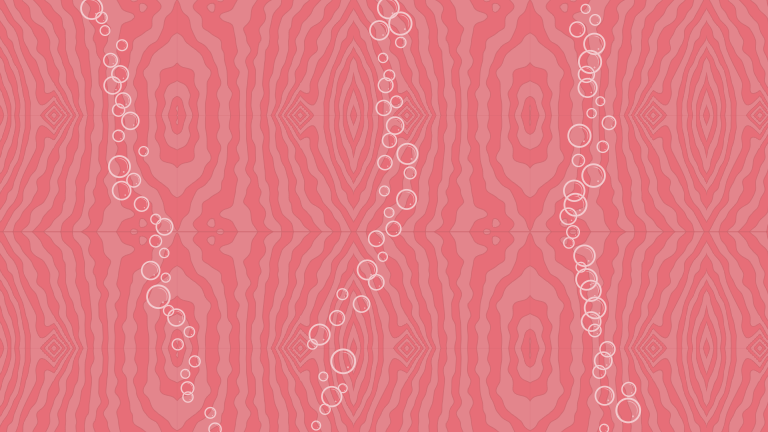
This pattern is drawn by a Shadertoy shader. Its source:

```glsl
// Colours
const vec3 PALE = vec3(0.89, 0.52, 0.55);
const vec3 DEEP = vec3(0.905, 0.43, 0.47);
const vec3 OUTLINE = vec3(0.80, 0.39, 0.42);
const vec3 BUBBLE = vec3(0.96, 0.82, 0.83);

// Mirrored tile, in canvas heights
const vec2 TILE_CENTRE = vec2(0.410, 0.267);
const vec2 HALF_TILE = vec2(0.4085, 0.2695);
const vec2 KNOT = vec2(0.285, 0.0);
const float RING_STEP = 0.0463;
const float FAN_STEP = 0.0299;
const float KNOT_STEP = 0.0185;
const float KNOT_SIZE = 0.056;
const float FAN_TILT = 15.0;
const float STRIPE_BIAS = 0.08;
const float LINE_WIDTH = 0.0022;

// Bubble strands: x of the three paths at even heights, top to bottom
const int BUBBLES = 33;
const int SPANS = 9;
const vec3 PATH[10] = vec3[10](
    vec3(0.21, 0.915, 1.365), vec3(0.25, 0.91, 1.36), vec3(0.29, 0.90, 1.36),
    vec3(0.30, 0.915, 1.385), vec3(0.31, 0.92, 1.345), vec3(0.375, 0.89, 1.31),
    vec3(0.37, 0.845, 1.375), vec3(0.425, 0.75, 1.37), vec3(0.44, 0.775, 1.435),
    vec3(0.49, 0.735, 1.415));
const float SPREAD = 0.042;
const float MIN_RADIUS = 0.010;
const float MAX_RADIUS = 0.028;

float hash(vec2 p) {
    vec3 h = fract(vec3(p.xyx) * 0.1031);
    h += dot(h, h.yzx + 33.33);
    return fract((h.x + h.y) * h.z);
}

float noise(vec2 p) {
    vec2 cell = floor(p), f = fract(p);
    f = f * f * (3.0 - 2.0 * f);
    return mix(mix(hash(cell), hash(cell + vec2(1, 0)), f.x),
               mix(hash(cell + vec2(0, 1)), hash(cell + vec2(1, 1)), f.x), f.y);
}

// Coverage of a shape from its signed distance
float cover(float dist) {
    return clamp(0.5 - dist * iResolution.y, 0.0, 1.0);
}

vec2 mirrorTile(vec2 p) {
    return abs(mod(p - TILE_CENTRE + HALF_TILE, 2.0 * HALF_TILE) - HALF_TILE);
}

// Stripe count: pointed rings, then a leaning fan with a knot in it
float stripePhase(vec2 q) {
    vec2 oval = q * vec2(1.0, 0.35);
    float rings = mix(length(oval), oval.x + oval.y, 0.5) / RING_STEP;
    float lean = FAN_TILT * smoothstep(0.09, 0.41, q.x) * q.y;
    float fan = 3.0 + (q.x - 0.139) / FAN_STEP - lean;
    float phase = mix(rings, fan, smoothstep(0.06, 0.18, q.x));
    float d = dot(abs(q - KNOT), vec2(1.0, 0.8));
    phase = mix(phase, 10.5 - d / KNOT_STEP, exp(-d * d / (KNOT_SIZE * KNOT_SIZE)));
    float wobble = 0.7 * noise(q * vec2(14.0, 9.0)) + 0.35 * noise(q * 40.0 + 7.0);
    return phase + wobble - 0.52;
}

vec3 zebra(vec2 p) {
    vec2 q = mirrorTile(p);
    float wave = cos(6.28319 * stripePhase(q)) - STRIPE_BIAS;
    float slope = max(length(vec2(dFdx(wave), dFdy(wave))), 1e-4);
    float edge = -wave / slope / iResolution.y;
    vec3 colour = mix(PALE, DEEP, cover(edge));
    colour = mix(colour, OUTLINE, 0.65 * cover(abs(edge) - 0.5 * LINE_WIDTH));

    // Hairlines where the mirrored tiles meet
    float seam = cover(HALF_TILE.y - q.y - 0.5 * LINE_WIDTH);
    float axis = cover(min(q.x, q.y) - 0.25 * LINE_WIDTH);
    return mix(colour, OUTLINE, max(0.8 * seam, 0.3 * axis));
}

// Ring with a glossy arc and a small glint
float bubble(vec2 p, float radius) {
    float r = length(p);
    float ring = cover(abs(r - radius) - 0.0011 - 0.04 * radius);
    float facing = dot(p, normalize(vec2(1.0, -0.7))) / max(r, 1e-4);
    float arc = cover(abs(r - 0.76 * radius) - 0.03 * radius);
    arc *= smoothstep(0.35, 0.8, facing);
    float glint = cover(length(p - radius * vec2(0.4, 0.5)) - 0.08 * radius);
    return max(0.9 * ring, 0.65 * max(arc, glint));
}

float bubbleStrands(vec2 p) {
    float amount = 0.0;
    for (int i = 0; i < BUBBLES; i++) {
        for (int s = 0; s < 3; s++) {
            vec2 id = vec2(float(i), float(s) * 17.0 + 3.0);
            float y = (id.x + 0.2 + 0.6 * hash(id)) / float(BUBBLES);
            float along = y * float(SPANS);
            int k = min(int(along), SPANS - 1);
            float x = mix(PATH[k][s], PATH[k + 1][s], along - float(k));
            float side = mod(id.x, 2.0) * 2.0 - 1.0;
            x += SPREAD * (0.6 * side * hash(id + 40.0) + hash(id + 80.0) - 0.5);
            float size = hash(id + 120.0);
            float radius = mix(MIN_RADIUS, MAX_RADIUS, size * size * 0.6 + size * 0.4);
            amount = max(amount, bubble(p - vec2(x, y), radius));
        }
    }
    return amount;
}

void mainImage(out vec4 fragColor, in vec2 fragCoord) {
    vec2 p = vec2(fragCoord.x, iResolution.y - fragCoord.y) / iResolution.y;
    vec3 colour = mix(zebra(p), BUBBLE, bubbleStrands(p));
    fragColor = vec4(colour, 1.0);
}
```
